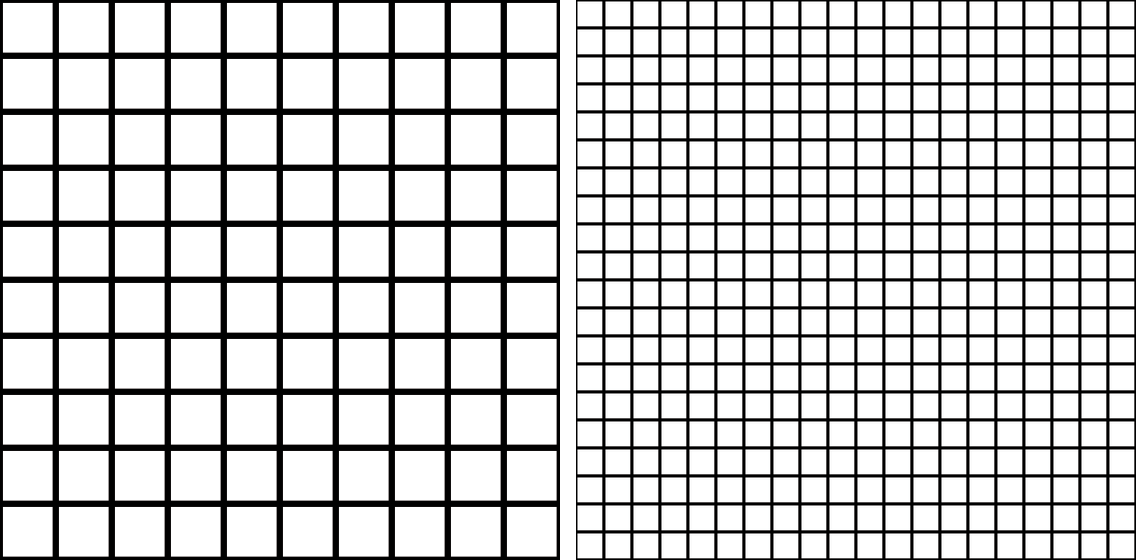
Left, the tile; right, the same tile 2 across and 2 down.
A WebGL 2 fragment shader for this pattern:

```glsl
#version 300 es
precision highp float;
// Plain square grid: ten by ten white cells divided by even black lines.

uniform vec2 u_resolution;
out vec4 fragColor;

void main() {
    // Cell coordinates, with the lines centred on whole numbers
    vec2 grid = gl_FragCoord.xy / u_resolution * 10.0 + vec2(0.004, -0.004);
    vec2 pixel = 10.0 / u_resolution;

    // Distance from the nearest line centre on each axis
    vec2 lineDist = 0.5 - abs(fract(grid) - 0.5);

    // White coverage outside the line half-width, smoothed over one pixel
    vec2 clear = clamp((lineDist - 0.0565) / pixel + 0.5, 0.0, 1.0);
    float paper = clear.x * clear.y;

    // Black ink to white paper, with a faint warm tint on the soft edge
    vec3 color = mix(vec3(0.005), vec3(1.0), paper);
    color.r += 0.08 * paper * (1.0 - paper);

    fragColor = vec4(color, 1.0);
}
```
